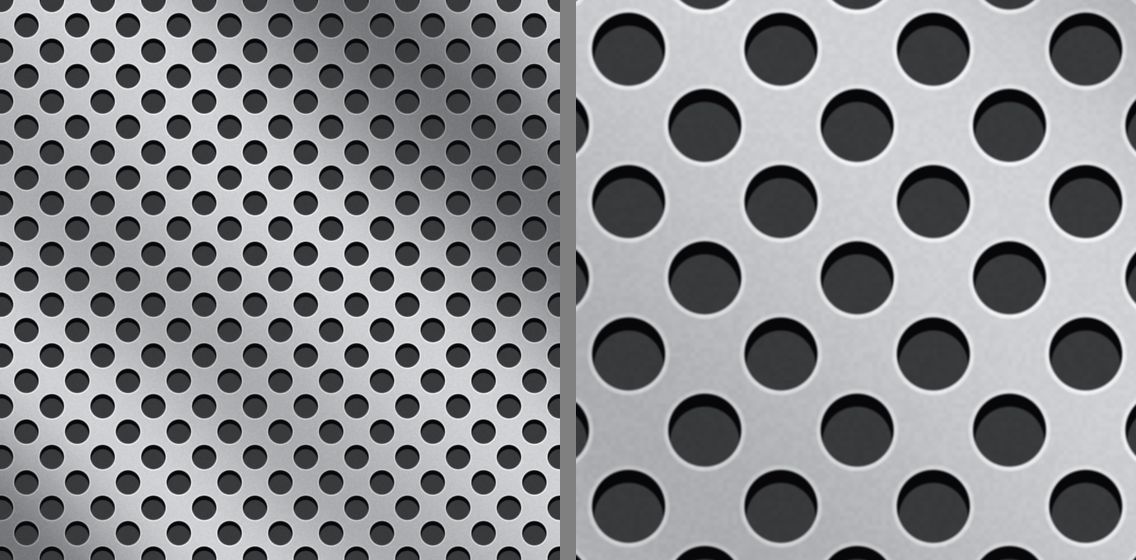
Left: the whole. Right: its middle third, enlarged.
This pattern is drawn by a Shadertoy shader. Its source:

```glsl
#define PERIOD 0.0907
#define FIRST_HOLE vec2(0.0472, 0.0478)
#define HOLE_RADIUS 0.0217
#define FLOOR_RADIUS 0.0206
#define FLOOR_DROP 0.0066
#define RIM_WIDTH 0.0028
#define RIM_GAIN 0.13
#define GRAIN_CELLS 360.0
#define GRAIN_GAIN 0.03
#define FLOOR_COLOR vec3(0.222, 0.226, 0.234)
#define WALL_COLOR vec3(0.028, 0.028, 0.035)
#define METAL_TINT vec3(-0.004, 0.0, 0.010)

float hash(vec2 p) {
    vec3 q = fract(vec3(p.xyx) * 0.1031);
    q += dot(q, q.yzx + 33.33);
    return fract((q.x + q.y) * q.z);
}

float noise(vec2 p) {
    vec2 cell = floor(p);
    vec2 f = fract(p);
    f = f * f * (3.0 - 2.0 * f);
    return mix(mix(hash(cell), hash(cell + vec2(1, 0)), f.x),
               mix(hash(cell + vec2(0, 1)), hash(cell + vec2(1, 1)), f.x), f.y);
}

// Offset from the nearest point of a square lattice
vec2 latticeOffset(vec2 p) {
    return mod(p + 0.5 * PERIOD, PERIOD) - 0.5 * PERIOD;
}

// Offset from the nearest hole in the staggered rows
vec2 holeOffset(vec2 p) {
    vec2 a = latticeOffset(p);
    vec2 b = latticeOffset(p + 0.5 * PERIOD);
    return dot(a, a) < dot(b, b) ? a : b;
}

// Diagonal bands of reflected light
float sheen(vec2 uv) {
    float d = uv.x + uv.y - 1.0;
    d += 0.05 * (noise(uv * 3.0) - 0.5);
    float light = mix(0.46, 0.82, smoothstep(-1.0, -0.57, d));
    light = mix(light, 0.675, smoothstep(-0.57, -0.27, d));
    light = mix(light, 0.82, smoothstep(-0.27, 0.14, d));
    light = mix(light, 0.47, smoothstep(0.18, 0.63, d));
    return mix(light, 0.78, smoothstep(0.63, 1.0, d));
}

void mainImage(out vec4 fragColor, in vec2 fragCoord) {
    vec2 uv = fragCoord / iResolution.y;
    float soft = max(1.0 / iResolution.y, 0.0011);

    // Metal sheet with fine grain
    float grain = noise(uv * GRAIN_CELLS) - 0.5;
    vec3 color = sheen(uv) + METAL_TINT + GRAIN_GAIN * grain;

    // Bright bevel, strongest along the lower edge
    vec2 offset = holeOffset(uv - FIRST_HOLE);
    float edge = length(offset) - HOLE_RADIUS;
    float rim = 1.0 - smoothstep(0.5 * RIM_WIDTH, 1.4 * RIM_WIDTH, edge);
    float lower = 0.5 - 0.5 * offset.y / max(length(offset), 1e-4);
    color += RIM_GAIN * rim * mix(0.55, 1.0, lower);

    // Shaded wall above a sunken floor
    float floorEdge = length(offset + vec2(0.0, FLOOR_DROP)) - FLOOR_RADIUS;
    float floorMask = 1.0 - smoothstep(-soft, soft, floorEdge);
    vec3 hole = mix(WALL_COLOR, FLOOR_COLOR + 0.5 * GRAIN_GAIN * grain, floorMask);
    color = mix(hole, color, smoothstep(-soft, soft, edge));

    fragColor = vec4(clamp(color, 0.0, 1.0), 1.0);
}
```
